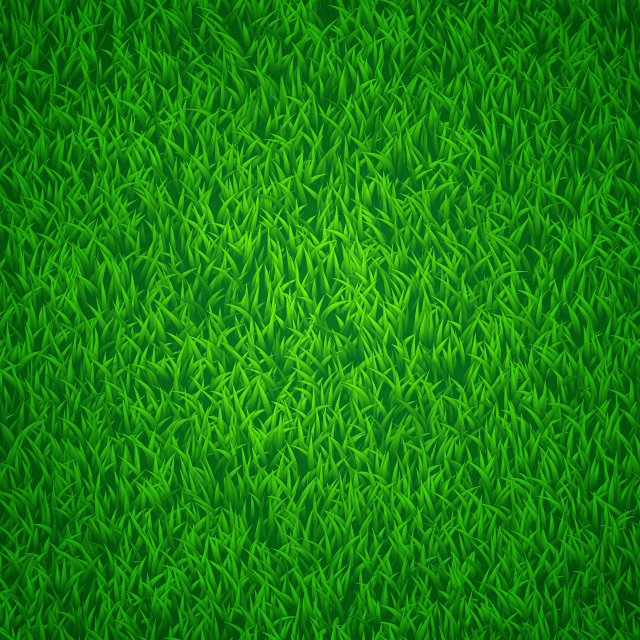
Give the GLSL for this texture, as a Shadertoy shader.

```glsl
// Dense lawn of curved, overlapping grass blades lit by a soft central glow.

const float CELL = 0.024;           // spacing of root cells
const int BLADES_PER_CELL = 3;
const int COLUMN_REACH = 3;         // neighbouring cells a blade can cross
const int ROWS_BELOW = 4;
const vec2 LENGTH_RANGE = vec2(0.040, 0.078);
const vec2 HALF_WIDTH_RANGE = vec2(0.0040, 0.0070);
const float MAX_LEAN = 0.85;        // radians from vertical
const float SHADOW_WIDTH = 0.0040;
const float SHADOW_STRENGTH = 0.30;
const vec2 GLOW_OFFSET = vec2(0.0, 0.02);
const float GLOW_FALLOFF = 6.5;
const vec3 EDGE_DARK = vec3(0.00, 0.27, 0.02);
const vec3 EDGE_LIGHT = vec3(0.08, 0.72, 0.03);
const vec3 GLOW_DARK = vec3(0.00, 0.40, 0.13);
const vec3 GLOW_LIGHT = vec3(0.46, 0.95, 0.03);

vec4 hash4(vec3 seed) {
    vec4 h = fract(seed.xyzx * vec4(0.1031, 0.1030, 0.0973, 0.1099));
    h += dot(h, h.wzxy + 33.33);
    return fract((h.xxyz + h.yzzw) * h.zywx);
}

float valueNoise(vec2 p) {
    vec2 cell = floor(p);
    vec2 f = fract(p);
    f = f * f * (3.0 - 2.0 * f);
    float a = hash4(vec3(cell, 71.0)).x;
    float b = hash4(vec3(cell + vec2(1.0, 0.0), 71.0)).x;
    float c = hash4(vec3(cell + vec2(0.0, 1.0), 71.0)).x;
    float d = hash4(vec3(cell + 1.0, 71.0)).x;
    return mix(mix(a, b, f.x), mix(c, d, f.x), f.y);
}

// Returns edge distance, position along the blade (0 root, 1 tip)
// and position across it (-1 left, 1 right).
vec3 bladeShape(vec2 fromRoot, float lean, float bow, float len, float halfWidth) {
    vec2 axis = vec2(sin(lean), cos(lean));
    float along = dot(fromRoot, axis) / len;
    if (along <= 0.0 || along >= 1.0) return vec3(1.0, along, 0.0);
    float slope = bow * (1.0 - 2.0 * along);
    float across = dot(fromRoot, vec2(axis.y, -axis.x)) - bow * len * along * (1.0 - along);
    across *= inversesqrt(1.0 + slope * slope);
    float taper = (1.0 - along) * (0.7 + 1.1 * along) * smoothstep(-0.1, 0.25, along);
    float width = halfWidth * taper;
    return vec3(abs(across) - width, along, clamp(across / max(width, 0.0001), -1.0, 1.0));
}

// Paints one blade and the shadow it casts over those behind.
void paintBlade(inout float tone, vec2 p, vec2 cell, int index, float pixel) {
    vec4 place = hash4(vec3(cell + 100.0, float(index) * 7.0 + 1.0));
    vec4 form = hash4(vec3(cell + 100.0, float(index) * 7.0 + 4.0));
    vec2 root = (cell + place.xy) * CELL;
    float lean = (place.z * 2.0 - 1.0) * MAX_LEAN;
    lean *= mix(0.55, 1.0, abs(place.z * 2.0 - 1.0));
    float bow = -lean * (0.3 + 0.9 * form.x) + (form.y - 0.5) * 0.5;
    float len = mix(LENGTH_RANGE.x, LENGTH_RANGE.y, place.w);
    float halfWidth = mix(HALF_WIDTH_RANGE.x, HALF_WIDTH_RANGE.y, form.z);
    vec3 blade = bladeShape(p - root, lean, bow, len, halfWidth);
    if (blade.x > SHADOW_WIDTH) return;

    float shadow = 1.0 - smoothstep(0.0, SHADOW_WIDTH, blade.x);
    shadow *= smoothstep(0.0, 0.2, blade.y) * (1.0 - smoothstep(0.75, 1.0, blade.y));
    tone *= 1.0 - SHADOW_STRENGTH * shadow;

    // Shaded foot, bright tip, and a crease between the two halves
    float bladeTone = mix(0.08, 0.82, smoothstep(0.0, 0.75, blade.y));
    bladeTone *= mix(0.35, 1.0, smoothstep(0.0, 0.45, form.w));
    float litSide = lean > 0.0 ? -blade.z : blade.z;
    bladeTone += 0.17 * smoothstep(-0.25, 0.25, litSide) * blade.y;
    bladeTone -= 0.10 * smoothstep(0.3, 1.0, -litSide);
    float coverage = 1.0 - smoothstep(-0.6 * pixel, 0.6 * pixel, blade.x);
    tone = mix(tone, bladeTone, coverage);
}

void mainImage(out vec4 fragColor, in vec2 fragCoord) {
    float pixel = 1.0 / iResolution.y;
    vec2 p = fragCoord * pixel;
    vec2 home = floor(p / CELL);

    // Far rows first, so nearer blades overlap them
    float tone = 0.10;
    for (int row = 1; row >= -ROWS_BELOW; row--)
        for (int column = -COLUMN_REACH; column <= COLUMN_REACH; column++)
            for (int i = 0; i < BLADES_PER_CELL; i++)
                paintBlade(tone, p, home + vec2(column, row), i, pixel);

    // Uneven tufts
    float tufts = 0.65 * valueNoise(p * 9.0) + 0.35 * valueNoise(p * 21.0 + 5.0);
    tone = clamp(tone * mix(0.82, 1.16, tufts), 0.0, 1.0);

    // Central glow and darker rim
    vec2 fromGlow = p - 0.5 * iResolution.xy * pixel - GLOW_OFFSET;
    float radius = length(fromGlow);
    float glow = exp(-GLOW_FALLOFF * radius * radius);
    vec3 dark = mix(EDGE_DARK, GLOW_DARK, glow);
    vec3 light = mix(EDGE_LIGHT, GLOW_LIGHT, glow);
    vec3 color = mix(dark, light, tone);
    color *= 1.0 - 0.16 * smoothstep(0.35, 0.75, radius);
    fragColor = vec4(color, 1.0);
}
```
